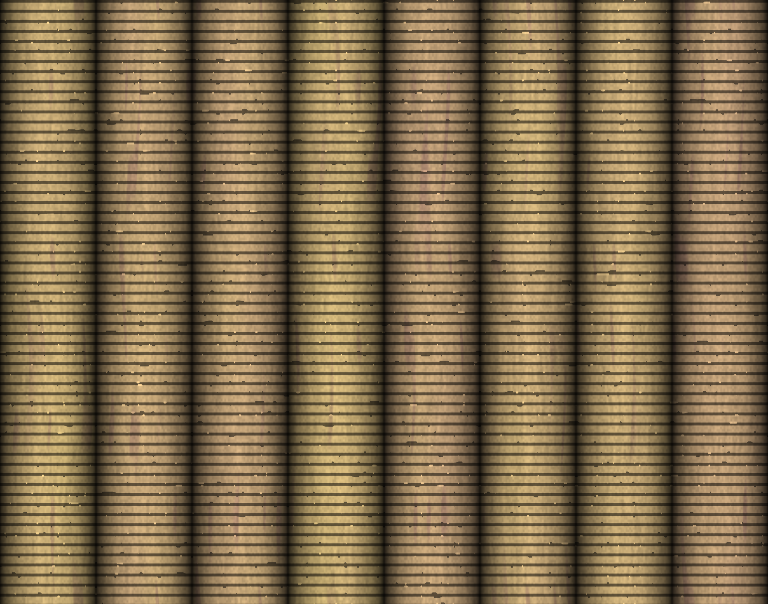
Write a WebGL 2 fragment shader that draws this pattern.

```glsl
#version 300 es
precision highp float;
// Eight rounded wooden slats with sixty horizontal grooves, fine grain and chipped edges.

uniform vec2 u_resolution;
out vec4 fragColor;

const float TAU = 6.2831853;
const float SLATS = 8.0;
const float GROOVES = 60.0;
const float GROOVE_PHASE = 0.12;
const float GROOVE_HALF = 0.145;
const vec3 WOOD = vec3(0.80, 0.70, 0.495);
const vec3 ROSE_TINT = vec3(0.96, 0.90, 0.98);
const vec3 GOLD_TINT = vec3(1.02, 1.02, 0.94);

float hash(vec2 p) {
    vec3 q = fract(p.xyx * vec3(0.1031, 0.1030, 0.0973));
    q += dot(q, q.yzx + 33.33);
    return fract((q.x + q.y) * q.z);
}

// Value noise on a lattice that wraps after a whole number of cells.
float wrapNoise(vec2 p, vec2 period, float seed) {
    vec2 cell = floor(p);
    vec2 f = smoothstep(0.0, 1.0, p - cell);
    vec2 a = mod(cell, period) + seed;
    vec2 b = mod(cell + 1.0, period) + seed;
    return mix(mix(hash(a), hash(vec2(b.x, a.y)), f.x),
               mix(hash(vec2(a.x, b.y)), hash(b), f.x), f.y);
}

float tiledNoise(vec2 uv, vec2 cells, float seed) {
    return wrapNoise(uv * cells, cells, seed);
}

// Rounded shading across one slat: dark at both seams, bright in the middle.
float slatShade(float x) {
    float arch = sin(0.5 * TAU * fract(x));
    return 0.07 + 0.93 * pow(max(arch, 0.0), 0.60);
}

// Vertical fibres that sway gently; the sway also wraps.
float woodGrain(vec2 uv) {
    vec2 p = uv;
    p.x += 0.003 * sin(TAU * (uv.y * 2.0 + uv.x * 3.0))
         + 0.0015 * sin(TAU * (uv.y * 5.0 - uv.x * 7.0));
    float fibre = tiledNoise(p, vec2(256.0, 24.0), 11.0) - 0.5;
    float speck = tiledNoise(uv, vec2(440.0, 240.0), 37.0) - 0.5;
    float band = tiledNoise(p, vec2(64.0, 5.0), 71.0) - 0.5;
    return 1.0 + 0.12 * fibre + 0.13 * speck + 0.07 * band;
}

// Hue drift per slat, with rosy streaks along the fibres.
vec3 woodTint(vec2 uv) {
    float slat = floor(uv.x * SLATS);
    float rosy = 0.5 + 0.5 * sin(TAU * (slat * 0.375 - 0.33));
    float drift = tiledNoise(uv, vec2(24.0, 4.0), 53.0);
    vec2 p = uv + vec2(0.004 * sin(TAU * uv.y * 2.0), 0.0);
    float streak = smoothstep(0.80, 0.96, tiledNoise(p, vec2(112.0, 7.0), 91.0));
    vec3 tint = mix(GOLD_TINT, ROSE_TINT, 0.65 * rosy + 0.35 * drift);
    return tint * mix(vec3(1.0), vec3(0.90, 0.86, 0.94), streak);
}

// Short runs of chipping along one edge of a groove.
float chipRun(float x, float edgeId, float cells, float threshold, float seed) {
    float n = wrapNoise(vec2(x * cells, edgeId), vec2(cells, 2.0 * GROOVES), seed);
    return smoothstep(threshold, threshold + 0.03, n);
}

// Returns groove coverage in x and pale splinter coverage in y.
vec2 grooveAndSplinter(vec2 uv, float blur) {
    float v = (1.0 - uv.y) * GROOVES - GROOVE_PHASE + 0.5;
    float row = mod(floor(v), GROOVES);
    float d = fract(v) - 0.5;
    float edgeId = row * 2.0 + step(0.0, d);
    float dent = chipRun(uv.x, edgeId, 120.0, 0.93, 131.0);
    float fill = chipRun(uv.x, edgeId, 144.0, 0.945, 173.0);
    float halfWidth = GROOVE_HALF + 0.13 * dent - 0.11 * fill;
    float groove = 1.0 - smoothstep(halfWidth - blur, halfWidth + blur, abs(d));
    float rim = abs(abs(d) - GROOVE_HALF);
    float splinter = fill * (1.0 - smoothstep(0.10 - blur, 0.10 + blur, rim));
    return vec2(groove, splinter);
}

void main() {
    vec2 uv = gl_FragCoord.xy / u_resolution;
    float blur = 0.5 * GROOVES / u_resolution.y;

    vec3 color = WOOD * woodTint(uv) * woodGrain(uv);
    vec2 wear = grooveAndSplinter(uv, blur);
    color *= mix(1.0, 0.47, wear.x);
    color *= 1.0 + 0.18 * wear.y;
    color *= slatShade(uv.x * SLATS);

    fragColor = vec4(clamp(color, 0.0, 1.0), 1.0);
}
```
